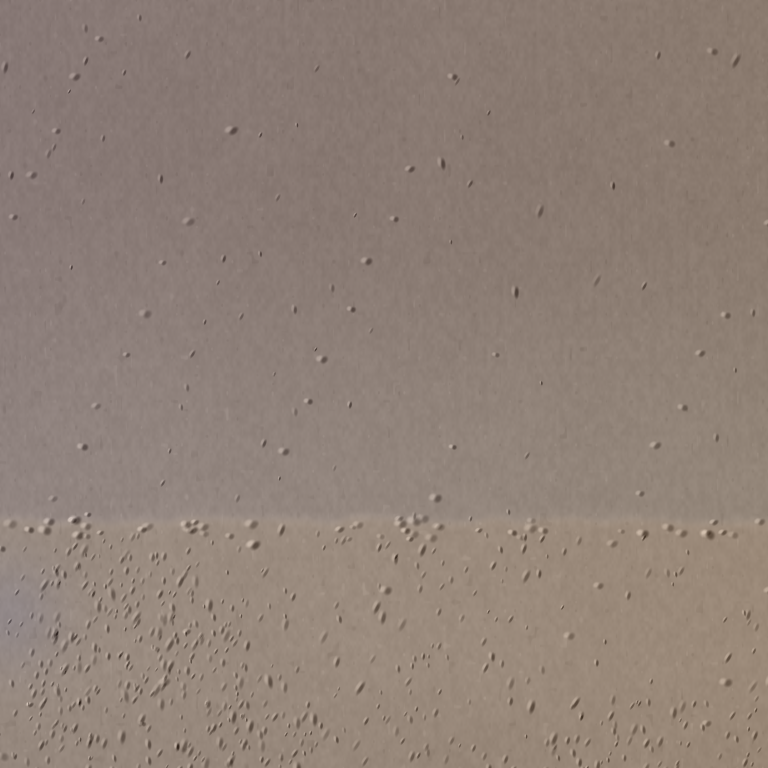
Write a Shadertoy shader that draws this texture.

```glsl
#define EDGE_Y 0.318
#define PIT_CELL vec2(0.017, 0.024)
#define CRUMB_CELL vec2(0.014, 0.012)
#define PIT_DARK 0.25
#define PIT_LIGHT 0.11
#define GRAIN_SCALE vec2(190.0, 110.0)
#define GRAIN_AMOUNT 0.045
#define MOTTLE_AMOUNT 0.018

float hash(vec2 p) {
    return fract(sin(dot(p, vec2(127.1, 311.7))) * 43758.5453);
}

float noise(vec2 p) {
    vec2 i = floor(p), f = fract(p);
    f = f * f * (3.0 - 2.0 * f);
    return mix(mix(hash(i), hash(i + vec2(1, 0)), f.x),
               mix(hash(i + vec2(0, 1)), hash(i + vec2(1, 1)), f.x), f.y);
}

float fbm(vec2 p) {
    float sum = 0.0, amp = 0.5;
    for (int i = 0; i < 4; i++) {
        sum += amp * noise(p);
        p = p * 2.03 + 17.3;
        amp *= 0.5;
    }
    return sum;
}

float bump(float x, float centre, float width) {
    float d = (x - centre) / width;
    return exp(-d * d);
}

float softBlob(vec2 d, vec2 radius) {
    return 1.0 - smoothstep(0.25, 1.15, length(d / radius));
}

// Chance that a pit appears in the rough lower band
float pitDensity(vec2 p) {
    float left = 1.0 - smoothstep(0.27, 0.40, p.x);
    float low = 1.0 - smoothstep(0.0, 0.13, p.y);
    float patches = smoothstep(0.3, 0.65, noise(p * vec2(13.0, 16.0) + 4.0));
    float density = (0.10 + 0.36 * left + 0.22 * low) * (0.4 + 0.9 * patches);
    return density * (1.0 - smoothstep(EDGE_Y - 0.035, EDGE_Y - 0.008, p.y));
}

// Chance that a crumb sits on the ledge
float crumbDensity(vec2 p) {
    float x = p.x;
    float along = 0.12 + 0.6 * bump(x, 0.09, 0.05) + 0.45 * bump(x, 0.25, 0.09)
                + 0.8 * bump(x, 0.54, 0.055) + 0.8 * bump(x, 0.69, 0.022)
                + 0.45 * bump(x, 0.91, 0.06);
    return along * bump(p.y, EDGE_Y - 0.006, 0.012);
}

// Scattered dents: a dark hollow beside a lit rim
float dents(vec2 p, vec2 cell, vec2 radius, float seed, bool ledge) {
    float shade = 0.0;
    vec2 base = floor(p / cell);
    for (int j = -1; j <= 1; j++) {
        for (int i = -1; i <= 1; i++) {
            vec2 id = base + vec2(i, j);
            vec2 key = id + seed;
            vec2 centre = (id + vec2(hash(key + 3.1), hash(key + 7.7))) * cell;
            float chance = ledge ? crumbDensity(centre) : pitDensity(centre);
            float present = step(hash(key), chance);
            float size = mix(0.55, 1.25, hash(key + 11.9));
            float strength = mix(0.4, 1.0, hash(key + 19.3));
            vec2 d = p - centre;
            d.x -= d.y * (hash(key + 23.7) * 0.7 - 0.1);
            vec2 r = radius * size;
            float hollow = softBlob(d, r);
            float rim = softBlob(d + r * vec2(1.25, -0.35), r * vec2(0.95, 0.85));
            float lit = ledge ? 1.6 : 1.0;
            shade += present * strength * (PIT_LIGHT * lit * rim - PIT_DARK * hollow);
        }
    }
    return clamp(shade, -0.33, 0.22);
}

// Smooth wall above, paler warm plaster below
vec3 wallColour(vec2 p) {
    float height = smoothstep(EDGE_Y, 0.8, p.y);
    vec3 upper = mix(vec3(0.575, 0.525, 0.490), vec3(0.535, 0.476, 0.445), height);
    upper += mix(vec3(-0.004, -0.003, 0.016), vec3(0.004, 0.0, -0.016), p.x);
    vec3 lower = mix(vec3(0.600, 0.545, 0.505), vec3(0.608, 0.538, 0.472), p.x);
    lower -= 0.012 * smoothstep(0.15, 0.0, p.y);
    lower += vec3(-0.03, -0.012, 0.03) * bump(p.x, 0.01, 0.07) * bump(p.y, 0.20, 0.07);
    float wobble = 0.008 * (noise(vec2(p.x * 28.0, 2.0)) - 0.5);
    float band = 1.0 - smoothstep(EDGE_Y - 0.004, EDGE_Y + 0.012, p.y + wobble);
    vec3 colour = mix(upper, lower, band);
    return colour + 0.025 * bump(p.y + wobble, EDGE_Y + 0.004, 0.008);
}

void mainImage(out vec4 fragColor, in vec2 fragCoord) {
    vec2 p = fragCoord / iResolution.xy;
    vec3 colour = wallColour(p);

    // Broad stains and fine upright grain
    colour += MOTTLE_AMOUNT * (fbm(p * vec2(9.0, 6.0)) - 0.47);
    float grain = 0.6 * noise(p * GRAIN_SCALE) + 0.4 * noise(p * GRAIN_SCALE * 1.9 + 31.0);
    colour += GRAIN_AMOUNT * (grain - 0.5);
    float speck = noise(p * GRAIN_SCALE * 0.8 + 73.0);
    colour += 0.03 * (smoothstep(0.86, 1.0, speck) - smoothstep(0.14, 0.0, speck));

    // Pits in the lower band, crumbs along the ledge
    float relief = dents(p, PIT_CELL, vec2(0.0034, 0.0085), 5.0, false);
    relief += dents(p, PIT_CELL * 0.7, vec2(0.0025, 0.0055), 61.0, false);
    relief += dents(p, CRUMB_CELL, vec2(0.0055, 0.0058), 97.0, true);
    colour += relief * vec3(1.0, 0.98, 0.95);

    fragColor = vec4(clamp(colour, 0.0, 1.0), 1.0);
}
```
